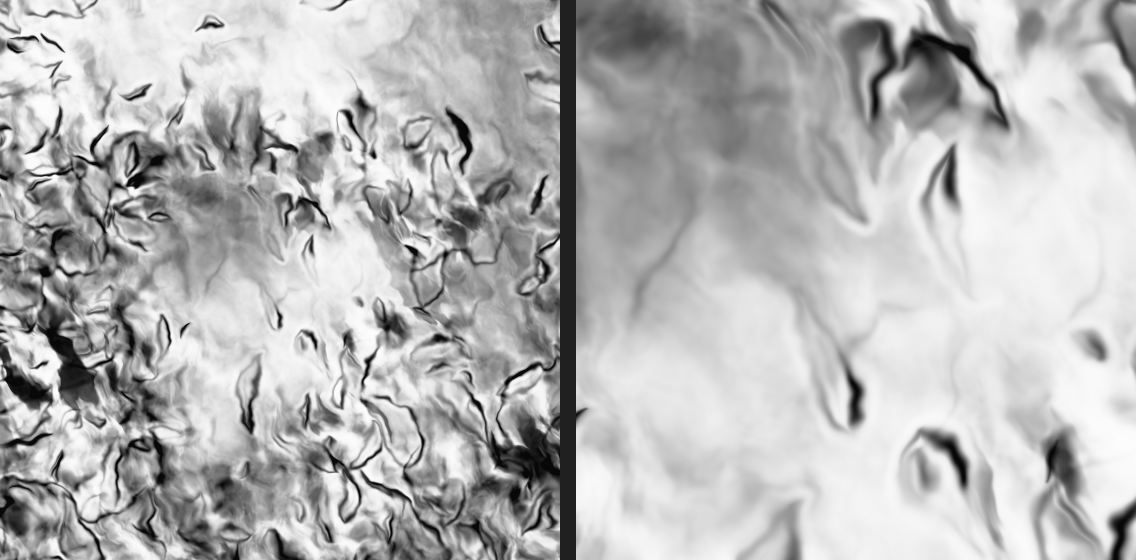
Left, the full canvas; right, a detail of the centre.
Reproduce this texture procedurally as a WebGL 1 fragment shader.

```glsl
precision highp float;
// Grey micrograph of translucent flakes, dark slivers and wrinkled film.

uniform vec2 u_resolution;

#define BASE_TONE 0.79      // mean grey of the film
#define CLOUD_CONTRAST 0.90 // strength of the soft blotches
#define RELIEF 1.45         // strength of the fine embossing
#define WRINKLE_DEPTH 0.46  // darkness of the wrinkles
#define STAIN_DEPTH 0.34    // darkness of the smoky stains
#define INK_DEPTH 0.80      // darkness of the streaky clusters
#define RIM_WIDTH 0.0037    // half width of a flake outline
#define RIM_DEPTH 0.92      // darkness of a flake outline
#define HALO 0.13           // brightness beside an outline
#define SLIVER_SHARE 0.20   // share of flakes that are opaque
#define WARP 0.026          // irregularity of all shapes
#define CONTRAST 1.08       // final contrast

float hash(vec2 p) {
  vec3 q = fract(p.xyx * 0.1031);
  q += dot(q, q.yzx + 33.33);
  return fract((q.x + q.y) * q.z);
}

float noise(vec2 p) {
  vec2 i = floor(p), f = fract(p);
  f = f * f * (3.0 - 2.0 * f);
  return mix(mix(hash(i), hash(i + vec2(1, 0)), f.x),
             mix(hash(i + vec2(0, 1)), hash(i + vec2(1, 1)), f.x), f.y);
}

mat2 rotation(float angle) {
  float c = cos(angle), s = sin(angle);
  return mat2(c, -s, s, c);
}

float fbm(vec2 p) {
  float sum = 0.0, gain = 0.533;
  for (int i = 0; i < 4; i++) {
    sum += gain * noise(p);
    p = rotation(0.6) * p * 2.03 + 19.7;
    gain *= 0.5;
  }
  return sum;
}

float bell(float x, float width) {
  return exp(-x * x / (width * width));
}

// Crowding of detail: dense towards the lower left, calm elsewhere.
float busyness(vec2 p) {
  float n = 0.65 * noise(p * 3.3 + 4.6) + 0.35 * noise(p * 7.5 + 31.2);
  return smoothstep(0.28, 0.68, n + 0.2 * (0.5 - p.y) + 0.12 * (0.5 - p.x));
}

// Dark crease with a bright flank along the mid level of a height field.
float crease(float height, float width) {
  return 0.3 * bell(height - 2.3 * width, 1.3 * width) - bell(height, width);
}

// Signed distance to a pointed lens lying along y.
float lensDistance(vec2 p, float halfLength, float halfWidth) {
  float radius = (halfLength * halfLength + halfWidth * halfWidth) / (2.0 * halfWidth);
  float offset = radius - halfWidth;
  p = abs(p);
  if ((p.y - halfLength) * offset > p.x * halfLength)
    return length(p - vec2(0.0, halfLength));
  return length(p + vec2(offset, 0.0)) - radius;
}

// Lays one layer of scattered flakes over the tone.
float addFlakes(float tone, vec2 p, float scale, float seed, float amount) {
  vec2 cell = floor(p * scale);
  float patchy = smoothstep(0.15, 0.8, noise(p * 32.0 + seed));
  for (int j = -1; j <= 1; j++) {
    for (int i = -1; i <= 1; i++) {
      vec2 id = cell + vec2(float(i), float(j));
      vec2 key = id + seed;
      vec2 centre = (id + vec2(hash(key), hash(key + 17.3))) / scale;
      if (hash(key + 9.2) > amount * (0.1 + 0.9 * busyness(centre))) continue;

      float size = hash(key + 73.1), kind = hash(key + 41.7);
      float angle = 4.5 * (noise(centre * 3.0 + 8.1) - 0.5) + 1.9 * (hash(key + 5.9) - 0.5);
      float halfLength = mix(0.26, 0.6, size) / scale;
      vec2 q = rotation(angle) * (p - centre);
      q.x += (hash(key + 28.4) - 0.5) * 0.6 * q.y * q.y / halfLength;

      bool opaque = kind < SLIVER_SHARE;
      float slimness = opaque ? 0.14 : mix(0.16, 0.48, hash(key + 61.5));
      float d = lensDistance(q, halfLength, halfLength * slimness);
      float body = smoothstep(0.003, -0.003, d);
      float fill = opaque ? 0.04 + 0.35 * patchy * patchy : mix(0.55, 1.0, hash(key + 88.6));
      tone = mix(tone, fill, body * (opaque ? 0.95 : 0.4));

      // Broken outline, heavier on the shaded side, with a bright fringe.
      float side = 0.5 + 0.5 * clamp(q.x / (halfLength * slimness), -1.0, 1.0);
      float rim = RIM_DEPTH * mix(0.1, 1.0, patchy) * mix(0.35, 1.0, side);
      tone *= 1.0 - rim * bell(d, RIM_WIDTH);
      float fringe = opaque ? d : abs(d);
      tone += HALO * mix(0.25, 1.0, patchy) * bell(fringe - 0.0085, 0.004);
    }
  }
  return tone;
}

void main() {
  vec2 uv = gl_FragCoord.xy / u_resolution.y;
  vec2 bend = vec2(fbm(uv * 13.0), fbm(uv * 13.0 + 52.4)) - 0.5;
  vec2 jag = vec2(noise(uv * 42.0 + 6.3), noise(uv * 42.0 + 83.9)) - 0.5;
  vec2 p = uv + 2.0 * WARP * bend + 0.3 * WARP * jag;
  float busy = busyness(p);

  // Cloudy film, lighter towards the top.
  float tone = BASE_TONE + 0.18 * (uv.y - 0.5) + CLOUD_CONTRAST * (fbm(p * 3.6 + 2.7) - 0.5);
  tone -= STAIN_DEPTH * busy * smoothstep(0.52, 0.78, fbm(p * 6.5 + 14.3));

  // Embossed fine texture.
  vec2 fine = rotation(0.35) * p * vec2(27.0, 19.0);
  tone += RELIEF * (0.22 + 0.78 * busy) * (fbm(fine) - fbm(fine + vec2(0.34, 0.2)));

  // Flakes from fine debris up to large blades.
  tone = addFlakes(tone, p, 21.0, 113.0, 0.35);
  tone = addFlakes(tone, p, 12.0, 247.0, 0.55);
  tone = addFlakes(tone, p, 6.5, 371.0, 0.7);

  // Long folds and short wrinkles crossing the flakes.
  float foldMask = smoothstep(0.4, 0.75, noise(p * 6.0 + 70.2));
  tone += WRINKLE_DEPTH * foldMask * crease(fbm(p * 5.2 + 40.8) - 0.5, 0.018);
  float wrinkleMask = smoothstep(0.35, 0.8, noise(p * 15.0 + 25.4)) * (0.25 + 0.75 * busy);
  vec2 grain = rotation(-0.3) * p * vec2(17.0, 11.0);
  tone += WRINKLE_DEPTH * wrinkleMask * crease(noise(grain + 90.6) - 0.5, 0.06);

  // Clusters of black streaks.
  float cluster = smoothstep(0.52, 0.8, noise(p * 5.5 + 12.9)) * busy;
  float streak = smoothstep(0.47, 0.64, fbm(rotation(0.5) * p * vec2(30.0, 12.0) + 33.7));
  tone *= 1.0 - INK_DEPTH * cluster * streak;

  // Contrast with a soft shoulder in the highlights.
  tone = (tone - 0.5) * CONTRAST + 0.455 + 0.025 * (noise(uv * 170.0) - 0.5);
  float over = max(tone - 0.84, 0.0);
  tone = min(tone, 0.84) + 0.15 * (1.0 - exp(-over / 0.15));
  gl_FragColor = vec4(vec3(max(tone, 0.03)), 1.0);
}
```
